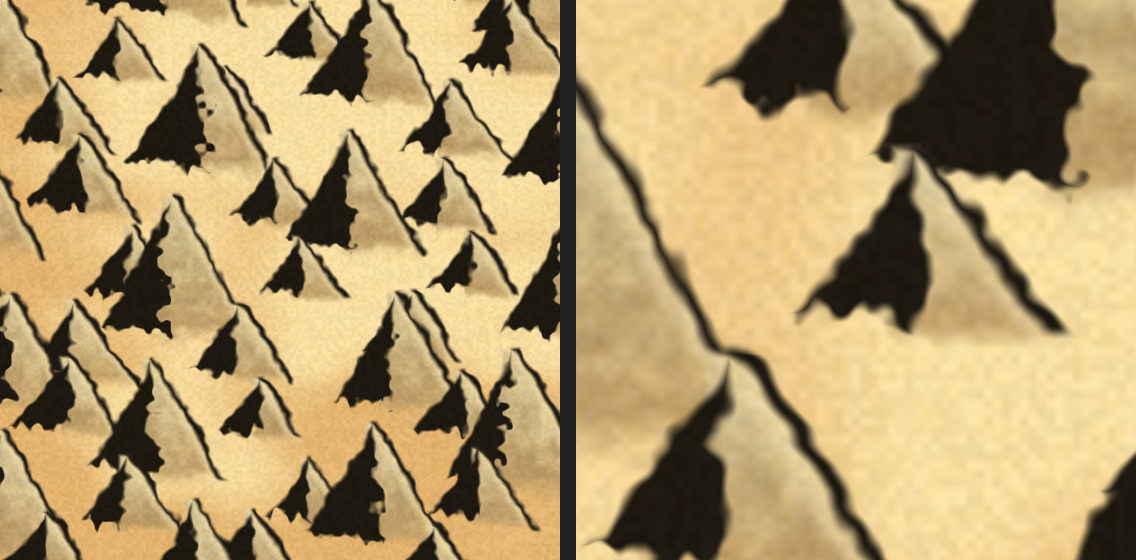
Left, the full canvas; right, a detail of the centre.
A Shadertoy shader for this pattern:

```glsl
float hash(vec2 p) {
    return fract(sin(dot(p, vec2(127.1, 311.7))) * 43758.5453);
}

float noise(vec2 p) {
    vec2 i = floor(p), f = fract(p);
    f = f * f * (3.0 - 2.0 * f);
    return mix(mix(hash(i), hash(i + vec2(1, 0)), f.x),
               mix(hash(i + vec2(0, 1)), hash(i + vec2(1, 1)), f.x), f.y);
}

// Soft ink coverage from a signed distance, positive inside
float cover(float d) {
    return smoothstep(-0.0045, 0.0045, d);
}

// Paints one peak with its base at the origin of p
vec3 paintPeak(vec3 col, vec2 p, float height, vec2 spread, vec3 rnd, float ragged, float teeth) {
    vec2 q = p / height;
    if (abs(q.x) > 1.3 || q.y < -0.2 || q.y > 1.1) return col;

    // Slopes run down from a slightly rounded tip
    float drop = max(1.0 - q.y, 0.0);
    float tip = 0.05 * sqrt(drop);
    float wobble = 0.012 * ragged / height;
    float leftX = -spread.x * pow(drop, 1.15) - tip + wobble;
    float rightX = spread.y * pow(drop, mix(0.8, 1.2, rnd.x)) + tip + wobble;
    float ridgeX = -0.03 + mix(-0.08, 0.12, rnd.y) * drop
                 + 0.16 * ragged * smoothstep(0.0, 0.4, drop);

    float left = (q.x - leftX) * height * 0.85;
    float right = (rightX - q.x) * height * 0.85;
    float ridge = (q.x - ridgeX) * height;
    float top = (1.0 - q.y) * height;

    // Lit face, fading out at the foot
    vec3 face = mix(vec3(0.77, 0.64, 0.42), vec3(0.85, 0.77, 0.57), smoothstep(0.1, 0.8, q.y + 0.3 * ragged));
    face *= 0.97 + 0.1 * ragged;
    face = mix(face, vec3(0.94, 0.86, 0.66), 0.6 * smoothstep(0.022, 0.008, right));
    float body = cover(min(min(right, ridge + 0.012), top));
    col = mix(col, face, body * smoothstep(-0.02, 0.14, q.y + 0.1 * ragged));

    // Shaded face with a toothed lower edge, and the outline of the lit slope
    vec3 ink = vec3(0.115, 0.095, 0.062);
    float foot = (q.y - 0.02 + 0.12 * q.x) * height - 0.026 * teeth;
    float shade = cover(min(min(left, -ridge), min(foot, top)));
    float stroke = cover(0.0042 + 0.003 * ragged - abs(right))
                 * cover(top + 0.003) * cover(p.y + 0.02 * (rnd.z - 0.5));
    return mix(col, ink, max(shade, stroke));
}

void mainImage(out vec4 fragColor, in vec2 fragCoord) {
    vec2 uv = fragCoord / iResolution.y;

    // Sandy ground
    float cloud = 0.65 * noise(uv * vec2(3.0, 4.5) + 4.0) + 0.35 * noise(uv * vec2(9.0, 14.0));
    vec3 col = mix(vec3(0.89, 0.70, 0.43), vec3(0.97, 0.87, 0.63),
                   smoothstep(0.2, 0.75, cloud + 0.25 * (uv.y - 0.5)));

    float ragged = noise(uv * 34.0) - 0.5 + 0.6 * (noise(uv * 80.0) - 0.5);
    float teeth = noise(uv * vec2(75.0, 22.0)) + 0.4 * (noise(uv * 110.0) - 0.5);

    // Half rows from far to near: even ones hold large peaks, odd ones small
    for (int j = 17; j >= -4; j--) {
        float row = float(j);
        bool large = mod(row, 2.0) < 0.5;
        for (int i = -1; i <= 3; i++) {
            vec2 id = vec2(float(i), row);
            vec3 rnd = vec3(hash(id + 3.7), hash(id + 11.3), hash(id + 23.9));
            float x = large ? 0.667 * id.x + 0.333 * mod(row * 0.5, 2.0)
                            : 0.333 * id.x + 0.167;
            x += 0.06 * sin(row * 2.1) + 0.09 * (rnd.x - 0.5);
            float y = row * 0.0667 + 0.05 * (rnd.y - 0.5);
            float height = large ? mix(0.20, 0.28, rnd.z) : mix(0.11, 0.155, rnd.z);
            vec2 spread = large ? vec2(0.56, 0.52) : vec2(0.76, 0.66);
            spread *= 0.88 + 0.24 * rnd.yx;
            col = paintPeak(col, uv - vec2(x, y), height, spread, rnd, ragged, teeth);
        }
    }

    // Fine warm grain
    float grain = noise(uv * 190.0) - 0.5;
    float tint = noise(uv * 120.0 + 40.0) - 0.5;
    col += (0.07 * grain + 0.04 * tint * vec3(0.3, 0.0, -1.0)) * (0.3 + 0.7 * col.r);

    fragColor = vec4(clamp(col, 0.0, 1.0), 1.0);
}
```
